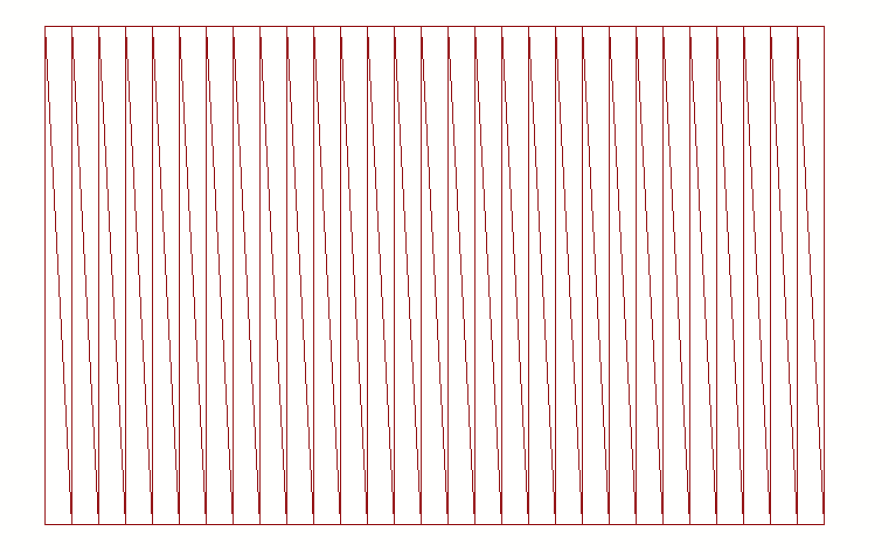
Reproduce this pattern procedurally as a Shadertoy shader.

```glsl
// A framed row of 29 narrow columns, each crossed by a stepped thin red diagonal.

// Fraction of a pixel covered by a band of half width h centred d away.
float band(float d, float h, float pixel) {
    return clamp((d + h) / pixel, -0.5, 0.5) - clamp((d - h) / pixel, -0.5, 0.5);
}

// Offset to the nearest of count evenly spaced lines, the first at x = 0.
float nearestLine(float x, float pitch, float count) {
    return x - pitch * clamp(round(x / pitch), 0.0, count - 1.0);
}

void mainImage(out vec4 fragColor, in vec2 fragCoord) {
    // One unit is one stroke width: 1/768 of the canvas width.
    float pixel = 768.0 / iResolution.x;
    const float columns = 29.0, pitch = 23.03, steps = 23.0;
    vec2 frameSize = vec2(columns * pitch, 427.0);
    vec2 p = fragCoord * pixel - vec2(38.6, 23.5);
    vec2 centred = p - 0.5 * frameSize;

    // Soft clipping to the frame, including its outer stroke
    float insideX = band(centred.x, 0.5 * frameSize.x + 0.5, pixel);
    float insideY = band(centred.y, 0.5 * frameSize.y + 0.5, pixel);

    // Column walls and the top and bottom rails
    float walls = band(nearestLine(p.x, pitch, columns + 1.0), 0.5, pixel) * insideY;
    float rails = band(abs(centred.y) - 0.5 * frameSize.y, 0.5, pixel) * insideX;

    // Diagonals descend to the right in steps one stroke wide
    float descent = clamp(1.0 - p.y / frameSize.y, 0.0, 1.0);
    float stepIndex = round(descent * steps);
    float diagonal = band(nearestLine(p.x - stepIndex * pitch / steps, pitch, columns), 0.5, pixel);
    // The end steps coincide with the walls
    diagonal *= insideY * step(0.5, stepIndex) * step(stepIndex, steps - 0.5);

    float ink = max(min(walls + diagonal, 1.0), rails);
    vec3 paper = vec3(1.0, 1.0, 0.995);
    vec3 red = vec3(0.57, 0.05, 0.06);
    fragColor = vec4(mix(paper, red, ink), 1.0);
}
```
